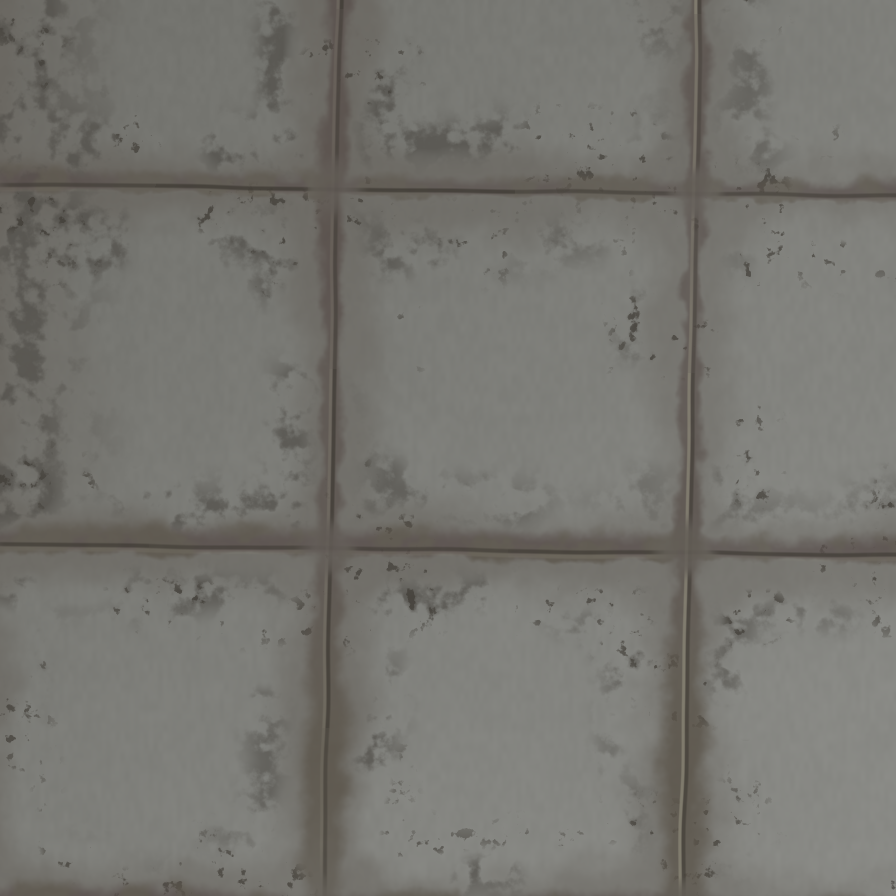
Give the GLSL for this texture, as a three.js fragment shader.

```glsl
varying vec2 vUv;

const float PITCH = 0.401;                  // tile spacing
const vec2 ORIGIN = vec2(0.359, 0.393);     // one joint crossing
const vec2 SKEW = vec2(0.019, -0.013);      // slight tilt of the joints
const float LINE_WIDTH = 0.0022;
const float GRIME_NARROW = 0.010;
const float GRIME_WIDE = 0.034;
const float SCUFF_INSET = 0.055;
const float SCUFF_SPREAD = 0.026;
const vec3 GLAZE_DIM = vec3(0.445, 0.445, 0.425);
const vec3 GLAZE_LIT = vec3(0.535, 0.537, 0.520);
const vec3 FILM = vec3(0.410, 0.395, 0.370);
const vec3 BROWN = vec3(0.355, 0.330, 0.290);
const vec3 MAUVE = vec3(0.345, 0.305, 0.295);
const vec3 SCUFF = vec3(0.315, 0.305, 0.285);
const vec3 CREVICE = vec3(0.235, 0.220, 0.195);
const vec3 PALE_GROUT = vec3(0.560, 0.545, 0.480);

float hash(vec2 p) {
  vec3 h = fract(p.xyx * vec3(0.1031, 0.1030, 0.0973));
  h += dot(h, h.yzx + 33.33);
  return fract((h.x + h.y) * h.z);
}

float noise(vec2 p) {
  vec2 i = floor(p), f = fract(p);
  f = f * f * (3.0 - 2.0 * f);
  return mix(mix(hash(i), hash(i + vec2(1.0, 0.0)), f.x),
             mix(hash(i + vec2(0.0, 1.0)), hash(i + 1.0), f.x), f.y);
}

float fbm(vec2 p) {
  float sum = 0.0, amp = 0.533;
  for (int i = 0; i < 4; i++) {
    sum += amp * noise(p);
    p = mat2(1.6, 1.2, -1.2, 1.6) * p + 17.3;
    amp *= 0.5;
  }
  return sum;
}

float band(float d, float width) {
  return 1.0 - smoothstep(width * 0.4, width * 1.6, abs(d));
}

void main() {
  vec2 p = vUv;

  // Tile grid: signed distance to the nearest joint on each axis
  vec2 grid = (p - ORIGIN - SKEW * p.yx) / PITCH;
  vec2 tile = floor(grid);
  vec2 joint = floor(grid + 0.5);
  vec2 d = (grid - joint) * PITCH;
  d += 0.0025 * (vec2(noise(vec2(p.y * 14.0, joint.x + 5.0)),
                      noise(vec2(p.x * 14.0, joint.y + 25.0))) - 0.5);
  vec2 a = abs(d);

  float cloud = fbm(p * 9.0 + 3.0);
  float rough = fbm(p * 34.0 + 40.0);
  float fine = fbm(p * 85.0 + 70.0);

  // Glaze under uneven light, with a faint woven grain
  float light = smoothstep(-0.1, 1.0, 0.5 * p.x + 0.5 * (1.0 - p.y));
  vec3 color = mix(GLAZE_DIM, GLAZE_LIT, light);
  color += 0.012 * (cloud - 0.5) + 0.014 * (noise(p * vec2(190.0, 90.0)) - 0.5);

  // Wear grows to the upper left and differs per tile
  float wear = 0.75 - 0.75 * p.x + 0.25 * p.y + 0.4 * (hash(tile + 11.0) - 0.5);
  wear = clamp(wear, 0.2, 1.0);

  // Dull film around each tile, leaving a rounded clean centre
  vec2 corner = max(0.08 - a, 0.0);
  float edge = 0.08 - length(corner);
  float filmEdge = edge + 0.055 * (cloud - 0.5) + 0.03 * (rough - 0.5);
  float film = 1.0 - smoothstep(0.015, 0.065, filmEdge);
  color = mix(color, FILM, film * (0.32 + 0.42 * wear));

  // Broken scuffs on an inset ring, plus stains at the far left
  float inset = (min(a.x, a.y) - SCUFF_INSET + 0.05 * (cloud - 0.5)) / SCUFF_SPREAD;
  float ring = exp(-inset * inset);
  float leftStain = (1.0 - smoothstep(0.03, 0.17, p.x)) * smoothstep(0.35, 0.5, p.y);
  float patches = smoothstep(0.38, 0.68, noise(p * 11.0 + 8.0));
  float flakes = smoothstep(0.47, 0.66, 0.6 * rough + 0.4 * fine);
  float scuffs = flakes * clamp(ring * patches * (0.45 + wear) + 0.7 * leftStain, 0.0, 1.0);
  color = mix(color, FILM, 0.45 * leftStain * smoothstep(0.3, 0.6, cloud));
  color = mix(color, SCUFF, 0.72 * scuffs);

  // Sparse dark specks
  float specks = smoothstep(0.68, 0.78, fine) * smoothstep(0.58, 0.75, noise(p * 13.0 + 60.0));
  color = mix(color, CREVICE, 0.65 * specks * (1.0 - smoothstep(0.06, 0.12, min(a.x, a.y))));

  // Grime: wide low on the uprights, mostly above the level joints
  float low = 1.0 - smoothstep(0.12, 0.46, p.y);
  vec2 swell = vec2(noise(vec2(p.y * 7.0, joint.x + 31.0)),
                    noise(vec2(p.x * 6.0, joint.y + 51.0)));
  vec2 width = mix(vec2(GRIME_NARROW), vec2(GRIME_WIDE),
                   vec2(0.3 * swell.x + 0.6 * low, 0.2 + 0.5 * swell.y));
  width.y *= d.y > 0.0 ? 1.0 : 0.4;
  vec2 reach = a + 0.024 * (rough - 0.5) * smoothstep(0.0, 0.01, a);
  vec2 grime = 1.0 - smoothstep(width * 0.35, width * 1.25, reach);
  grime *= 0.65 + 0.35 * swell;
  color = mix(color, mix(MAUVE, BROWN, clamp(low + cloud * 0.5, 0.0, 1.0)), 0.82 * grime.x);
  color = mix(color, mix(BROWN, MAUVE, smoothstep(0.35, 0.6, rough)), 0.78 * grime.y);

  // Dark crevices with pale grout beside them, smeared over at crossings
  float crossing = 1.0 - smoothstep(0.012, 0.04, length(d) + 0.02 * (rough - 0.5));
  vec2 open = (1.0 - 0.75 * crossing) * (0.5 + 0.5 * swell.yx);
  float paleUpright = mix(0.3, 0.85, mod(joint.x, 2.0)) * smoothstep(0.15, 0.5, swell.x + 0.2);
  color = mix(color, CREVICE, 0.75 * open.x * band(d.x - 0.0025, LINE_WIDTH));
  color = mix(color, CREVICE, 0.75 * open.y * band(d.y, LINE_WIDTH));
  color = mix(color, PALE_GROUT, paleUpright * open.x * band(d.x + 0.0015, LINE_WIDTH * 0.8));
  color = mix(color, PALE_GROUT, 0.28 * swell.y * open.y * band(d.y + 0.005, LINE_WIDTH));
  color = mix(color, FILM, 0.45 * crossing);

  gl_FragColor = vec4(color + 0.012 * (fine - 0.5), 1.0);
}
```
